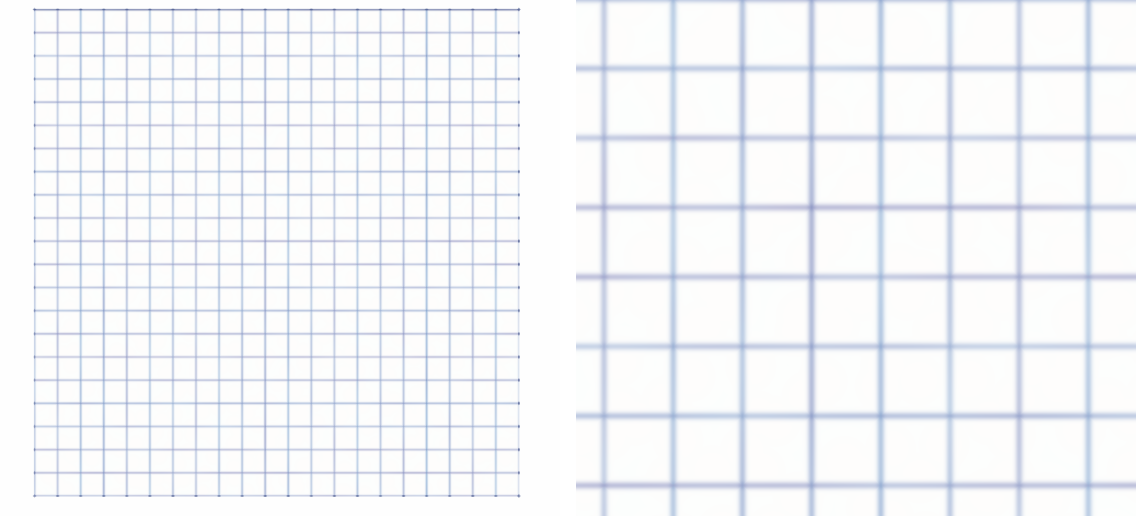
Left: the whole. Right: its middle third, enlarged.
A Shadertoy shader for this pattern:

```glsl
// Lengths are fractions of the canvas height
const float CELLS = 21.0;
const vec2 GRID_MIN = vec2(0.0670, 0.0388);
const vec2 GRID_MAX = vec2(1.0056, 0.9816);
const float LINE_SIGMA = 0.0017;
const vec2 DOT_SIZE = vec2(0.0029, 0.0016);   // along and across the border
const vec3 MARGIN = vec3(0.996);
const vec3 PAPER = vec3(0.993, 0.994, 0.990);
const vec3 INK_COOL = vec3(0.73, 0.81, 0.905);
const vec3 INK_VIOLET = vec3(0.78, 0.785, 0.88);
const vec3 INK_DARK = vec3(0.30, 0.36, 0.56);
const float TAU = 6.2831853;

vec2 hash2(vec2 p) {
    vec3 q = fract(p.xyx * vec3(0.1031, 0.1030, 0.0973));
    q += dot(q, q.yzx + 33.33);
    return fract((q.xx + q.yz) * q.zy);
}

// Distance to the nearest scattered feature point
float cellular(vec2 p) {
    vec2 id = floor(p), f = fract(p);
    float nearest = 2.0;
    for (int y = -1; y <= 1; y++)
        for (int x = -1; x <= 1; x++) {
            vec2 o = vec2(x, y);
            nearest = min(nearest, length(o + hash2(id + o) - f));
        }
    return nearest;
}

// Soft line that keeps its total ink when thinner than a pixel
float softLine(float d, float pixel) {
    float s = max(LINE_SIGMA, 0.5 * pixel);
    return exp(-0.5 * d * d / (s * s)) * LINE_SIGMA / s;
}

// Slow drift of ink along a line, different for each line
float drift(float along, float index) {
    return 0.6 * sin(along * 0.9 + index * 2.4) + 0.4 * sin(along * 2.3 - index * 1.7);
}

float endDot(vec2 d, vec2 size, float pixel) {
    float r = length(d / size);
    float blur = pixel / min(size.x, size.y);
    return 1.0 - smoothstep(1.0 - 0.6 * blur, 1.0 + 0.6 * blur, r);
}

void mainImage(out vec4 fragColor, in vec2 fragCoord) {
    float pixel = 1.0 / iResolution.y;
    vec2 p = fragCoord * pixel;
    vec2 pitch = (GRID_MAX - GRID_MIN) / CELLS;
    vec2 g = (p - GRID_MIN) / pitch;
    vec2 index = clamp(floor(g + 0.5), 0.0, CELLS);
    vec2 d = abs(g - index) * pitch;

    // Sheet
    vec2 outside = max(GRID_MIN - p, p - GRID_MAX);
    float inside = 1.0 - smoothstep(-pixel, pixel, max(outside.x, outside.y) - 0.0012);
    float mottle = cellular(g * 1.5) - 0.5;
    vec3 col = mix(MARGIN, PAPER + mottle * vec3(-0.010, 0.002, 0.004), inside);

    // Vertical lines: every seventh is heavier
    float heavy = pow(0.5 + 0.5 * cos(TAU * (index.x - 3.0) / 7.0), 4.0);
    float wearX = drift(g.y, index.x);
    float weightX = 0.92 + 0.25 * heavy + 0.10 * wearX;
    weightX *= index.x == CELLS ? 0.6 : 1.0;
    float hueX = clamp(0.35 + 0.3 * sin(index.x * 2.1) + 0.2 * wearX, 0.0, 1.0);
    vec3 inkX = mix(INK_COOL, INK_VIOLET, hueX);
    float lineX = softLine(d.x, pixel) * weightX * inside;

    // Horizontal lines: more violet, with a dark top rule
    float wearY = drift(g.x, index.y + 9.0);
    float weightY = 0.96 + 0.08 * sin(index.y * 1.9) + 0.10 * wearY;
    float hueY = clamp(0.7 + 0.25 * sin(index.y * 1.3) + 0.2 * wearY, 0.0, 1.0);
    vec3 inkY = mix(INK_COOL, INK_VIOLET, hueY);
    if (index.y == CELLS) inkY = mix(inkY, INK_DARK, 0.45);
    float lineY = softLine(d.y, pixel) * weightY * inside;

    // Crossings take only part of the second coat
    vec3 coatX = (1.0 - inkX) * lineX;
    vec3 coatY = (1.0 - inkY) * lineY;
    col *= 1.0 - max(coatX, coatY) - 0.5 * min(coatX, coatY);

    // Dark dots where lines meet the border
    bool sideEnd = index.x == 0.0 || index.x == CELLS;
    bool capEnd = index.y == 0.0 || index.y == CELLS;
    float dots = 0.0;
    if (sideEnd) dots = endDot(d, DOT_SIZE.yx, pixel) * (index.x == 0.0 ? 0.5 : 0.8);
    if (capEnd) dots = max(dots, endDot(d, DOT_SIZE, pixel) * 0.7);
    dots *= 0.8 + 0.2 * hash2(index).x;
    col = mix(col, INK_DARK, dots);

    fragColor = vec4(clamp(col, 0.0, 1.0), 1.0);
}
```
